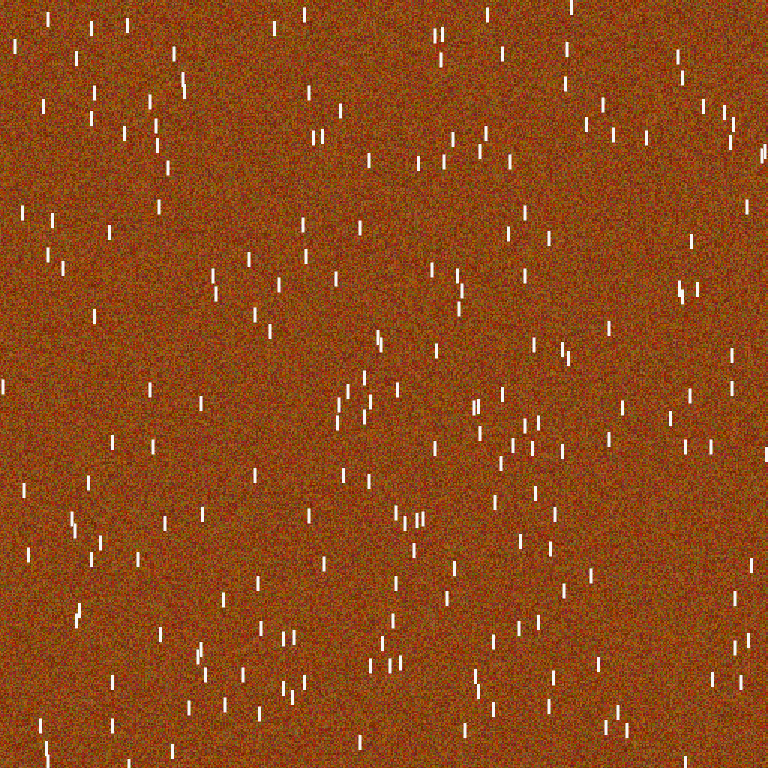
This pattern is drawn by a WebGL 1 fragment shader. Its source:

```glsl
precision highp float;
// Fine brown grain strewn with short upright white dashes.
// The grain shifts each colour channel independently per grid cell;
// the dashes are boxes at hashed positions, snapped to the same grid.

uniform vec2 u_resolution;

const float GRAIN_CELLS = 512.0;              // grain cells across the canvas
const float GRAIN_RANGE = 0.157;              // largest shift of a channel
const int DASH_COUNT = 200;
const vec2 DASH_HALF_SIZE = vec2(1.0, 5.0);   // in grain cells
const vec3 BROWN = vec3(0.547, 0.272, 0.075);
const vec3 DASH_WHITE = vec3(0.965);

// Three independent random values in 0..1 for a 2D point
vec3 hash3(vec2 p) {
  vec3 q = fract(p.xyx * vec3(0.1031, 0.1030, 0.0973));
  q += dot(q, q.yxz + 33.33);
  return fract((q.xxy + q.yzz) * q.zyx);
}

// Uniform noise around a base colour, one value per cell
vec3 grainColor(vec2 cell, vec3 base, float range) {
  vec3 shift = (hash3(cell + 17.0) * 2.0 - 1.0) * range;
  return clamp(base + shift, 0.0, 1.0);
}

// Coverage of an upright box, smoothed over one pixel
float boxCoverage(vec2 offset, vec2 halfSize, float pixel) {
  vec2 inside = clamp((halfSize - abs(offset)) / pixel + 0.5, 0.0, 1.0);
  return inside.x * inside.y;
}

// Coverage of all the scattered dashes at a point
float dashCoverage(vec2 point, float pixel) {
  float coverage = 0.0;
  for (int i = 0; i < DASH_COUNT; i++) {
    vec2 seed = vec2(float(i) * 7.31 + 3.7, float(i) * 3.17 + 91.3);
    vec2 center = floor(hash3(seed).xy * GRAIN_CELLS);
    coverage = max(coverage, boxCoverage(point - center, DASH_HALF_SIZE, pixel));
  }
  return coverage;
}

void main() {
  // Canvas position and pixel size, in grain cells
  float pixel = GRAIN_CELLS / min(u_resolution.x, u_resolution.y);
  vec2 point = gl_FragCoord.xy * pixel;

  vec3 color = grainColor(floor(point), BROWN, GRAIN_RANGE);
  color = mix(color, DASH_WHITE, dashCoverage(point, pixel));
  gl_FragColor = vec4(color, 1.0);
}
```
